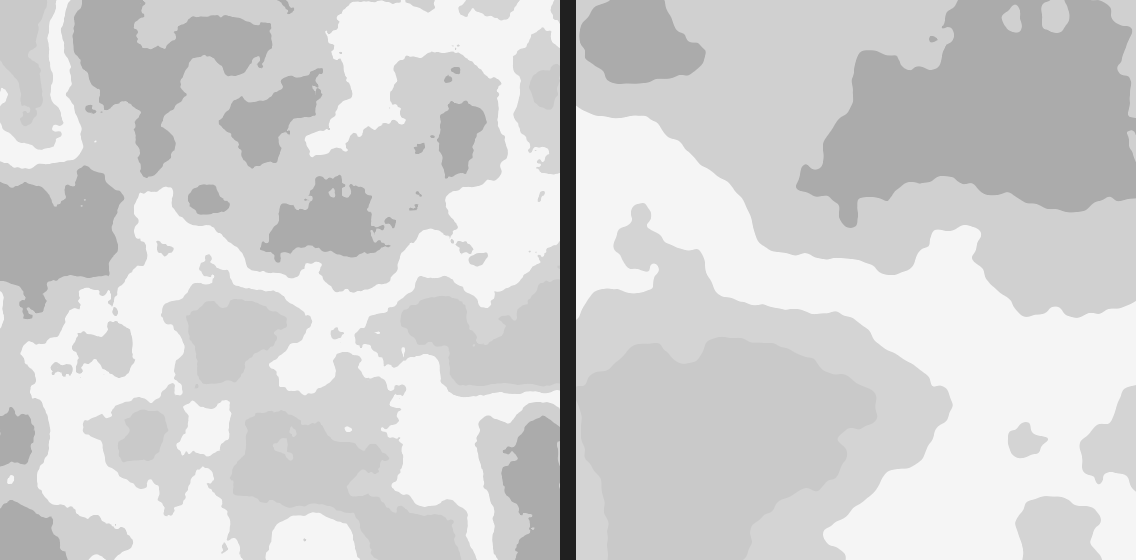
Left, the full canvas; right, a detail of the centre.
A Shadertoy shader for this texture:

```glsl
const int OCTAVES = 6;
const float BASE_CELLS = 5.0;
const float ROUGHNESS = 0.45;

const vec3 CORE_GREY  = vec3(0.67);
const vec3 RIM_GREY   = vec3(0.815);
const vec3 PALE       = vec3(0.96);
const vec3 BASIN_GREY = vec3(0.83);
const vec3 DEEP_GREY  = vec3(0.79);

// Integer hash of a lattice node, 0..1
float hash(uvec2 node, uint seed) {
    uint h = node.x * 1597334677u ^ node.y * 3812015801u ^ seed * 2654435769u;
    h = (h ^ (h >> 16)) * 2246822519u;
    h = (h ^ (h >> 13)) * 3266489917u;
    return float((h ^ (h >> 16)) >> 8) / 16777216.0;
}

// Power permutation modulo 37: every rank occurs once on a 6 by 6 lattice,
// which keeps the shares of the tones balanced
float shuffledRank(uvec2 node) {
    uint k = 6u - node.x % 6u + 6u * (node.y % 6u);
    return float(k * k * k * k * k % 37u) / 37.0;
}

float nodeHeight(uvec2 node, int octave) {
    return octave == 0 ? shuffledRank(node) : hash(node, uint(octave));
}

// Smoothly interpolated lattice heights
float valueNoise(vec2 p, int octave) {
    uvec2 cell = uvec2(floor(p));
    vec2 f = fract(p);
    vec2 w = f * f * (3.0 - 2.0 * f);
    float bottom = mix(nodeHeight(cell, octave),
                       nodeHeight(cell + uvec2(1, 0), octave), w.x);
    float top = mix(nodeHeight(cell + uvec2(0, 1), octave),
                    nodeHeight(cell + uvec2(1, 1), octave), w.x);
    return mix(bottom, top, w.y);
}

// Fractal terrain centred on zero
float terrain(vec2 uv, float cells, float gain) {
    float height = 0.0;
    float amplitude = 0.5;
    for (int i = 0; i < OCTAVES; i++) {
        vec2 shift = float(i) * vec2(0.37, 0.61);
        height += amplitude * (valueNoise(uv * cells + shift, i) - 0.5);
        cells *= 2.0;
        amplitude *= gain;
    }
    return height;
}

// Contour step, one pixel soft
float above(float height, float level, float softness) {
    return clamp((height - level) / softness + 0.5, 0.0, 1.0);
}

void mainImage(out vec4 fragColor, in vec2 fragCoord) {
    vec2 uv = fragCoord / iResolution.y;
    float height = terrain(uv, BASE_CELLS, ROUGHNESS);
    float softness = max(fwidth(height) * 0.7, 1e-5);

    // Flat tones between contour levels
    vec3 color = CORE_GREY;
    color = mix(color, RIM_GREY,   above(height, -0.141, softness));
    color = mix(color, PALE,       above(height, -0.053, softness));
    color = mix(color, BASIN_GREY, above(height,  0.077, softness));
    color = mix(color, DEEP_GREY,  above(height,  0.157, softness));
    fragColor = vec4(color, 1.0);
}
```
